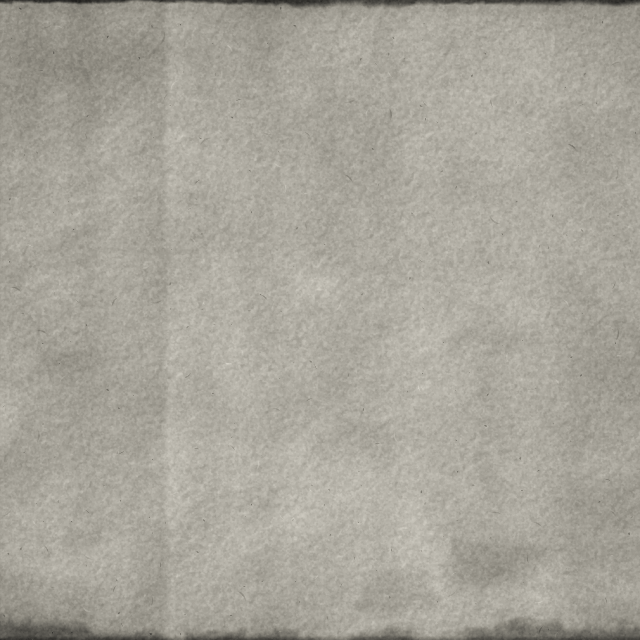
Write a Shadertoy shader that draws this texture.

```glsl
// Weathered grey plaster wall with trowel marks, damp stains and grimy edges.

const vec3 WARM_TINT = vec3(0.0, 0.013, 0.052); // taken off a grey to warm it
const float PLASTER_TONE = 0.672;

vec3 hash3(vec2 p) {
    vec3 q = fract(p.xyx * vec3(0.1031, 0.1030, 0.0973));
    q += dot(q, q.yxz + 33.33);
    return fract((q.xxy + q.yzz) * q.zyx);
}

// Soft cellular noise centred on zero: each scattered point blends in its tone.
float softCells(vec2 p) {
    vec2 cell = floor(p);
    float total = 0.0, weights = 0.0;
    for (int j = -1; j <= 1; j++)
    for (int i = -1; i <= 1; i++) {
        vec2 id = cell + vec2(i, j);
        vec3 rnd = hash3(id);
        vec2 d = id + rnd.xy - p;
        float w = exp(-5.0 * dot(d, d));
        total += w * rnd.z;
        weights += w;
    }
    return total / weights - 0.5;
}

float layeredCells(vec2 p, int octaves) {
    float sum = 0.0, amp = 1.0;
    for (int i = 0; i < octaves; i++) {
        sum += amp * softCells(p);
        p = mat2(1.6, 1.2, -1.2, 1.6) * p + 7.3;
        amp *= 0.55;
    }
    return sum;
}

// Sparse elongated marks, one per cell at most.
float flecks(vec2 p, float scale, float chance, vec2 size) {
    p *= scale;
    vec2 id = floor(p);
    vec3 place = hash3(id + 17.0), kind = hash3(id + 91.0);
    vec2 d = fract(p) - mix(vec2(0.25), vec2(0.75), place.xy);
    float a = 6.283 * place.z;
    d = mat2(cos(a), sin(a), -sin(a), cos(a)) * d;
    d.y += 1.5 * d.x * d.x;
    float mark = 1.0 - smoothstep(0.3, 1.0, length(d / (size * (0.5 + kind.y))));
    return mark * step(kind.x, chance) * (0.4 + 0.6 * kind.z);
}

float band(float x, float lo, float hi, float soft) {
    return smoothstep(lo - soft, lo + soft, x) * (1.0 - smoothstep(hi - soft, hi + soft, x));
}

float stain(vec2 p, vec2 centre, vec2 halfSize, float soft) {
    return 1.0 - smoothstep(0.0, soft, length(max(abs(p - centre) - halfSize, 0.0)));
}

float glow(vec2 p, vec2 centre, vec2 radius) {
    vec2 d = (p - centre) / radius;
    return exp(-dot(d, d));
}

// Broad light and dark areas, side panels and vertical seams.
float panels(vec2 p, float wobble) {
    float x = p.x + 0.006 * wobble;
    float left = 1.0 - smoothstep(0.245, 0.275, x);
    float right = smoothstep(0.86, 0.93, x);
    float tone = -0.038 * left - 0.042 * right - 0.025 * smoothstep(0.55, 1.0, p.y);
    tone += 0.035 * glow(p, vec2(0.55, 0.17), vec2(0.3, 0.12));
    tone += 0.045 * glow(p, vec2(0.69, 0.52), vec2(0.11, 0.12));
    tone += 0.025 * glow(p, vec2(0.8, 0.8), vec2(0.13, 0.2));
    tone -= 0.045 * glow(p, vec2(0.08, 0.91), vec2(0.15, 0.08));
    tone += 0.018 * band(x, 0.262, 0.272, 0.006) - 0.018 * band(x, 0.248, 0.256, 0.006);
    tone -= 0.03 * band(x, 0.752, 0.764, 0.012) * (0.6 + wobble);
    return tone + 0.006 * (sin(41.0 * x) + sin(67.0 * x + 2.0));
}

// Cloudy mottling, swept sideways on the outer panels.
float mottling(vec2 p) {
    vec2 q = p + 0.025 * vec2(sin(13.0 * p.y + 5.0 * p.x), sin(11.0 * p.x - 7.0 * p.y));
    float clouds = layeredCells(q * 7.0, 5);
    float side = abs(p.x - 0.56);
    vec2 swept = vec2(q.x * 5.0, q.y * 15.0 + 5.0 * side);
    float sweeps = layeredCells(swept + 30.0, 4);
    float patches = smoothstep(0.1, 0.32, layeredCells(q * vec2(9.0, 11.0) + 60.0, 4));
    return 0.07 * clouds + 0.05 * sweeps * smoothstep(0.2, 0.45, side) + 0.022 * patches;
}

// Fine sand with a slanted light across its bumps.
float grain(vec2 p) {
    vec2 bump = p * 120.0;
    float relief = softCells(bump + vec2(-0.25, 0.3)) - softCells(bump);
    return 0.07 * relief + 0.06 * softCells(p * 210.0) + 0.065 * softCells(p * 370.0);
}

// Dark crust creeping in from the bottom and top edges.
float edgeGrime(vec2 p, float rough) {
    float rise = 0.004 + 0.03 * band(p.x, -0.2, 0.13, 0.05)
               + 0.018 * band(p.x, 0.57, 0.65, 0.03) + 0.018 * band(p.x, 0.75, 1.2, 0.04);
    float height = p.y - rise - 0.022 * rough;
    float crust = 1.0 - smoothstep(-0.012, 0.012, height);
    float halo = 1.0 - smoothstep(0.0, 0.05, height);
    float drop = 0.21 * crust + 0.045 * halo + 0.13 * (1.0 - smoothstep(0.0, 0.008, p.y));
    float sag = 0.007 + 0.008 * band(p.x, 0.42, 0.65, 0.06) + 0.005 * band(p.x, 0.8, 1.2, 0.04);
    float depth = 1.0 - p.y - 0.006 * rough;
    drop += 0.36 * (1.0 - smoothstep(0.0, sag, depth));
    return drop + 0.05 * (1.0 - smoothstep(0.0, 0.045, depth));
}

void mainImage(out vec4 fragColor, in vec2 fragCoord) {
    vec2 p = fragCoord / iResolution.xy;
    float rough = layeredCells(p * 24.0 + 11.0, 4);
    vec2 ragged = p + 0.02 * vec2(rough, softCells(p * 18.0));

    float tone = PLASTER_TONE + panels(p, rough) + mottling(p) + grain(p);
    tone -= 0.075 * stain(ragged, vec2(0.775, 0.125), vec2(0.05, 0.015), 0.035);
    tone -= 0.07 * stain(ragged, vec2(0.625, 0.075), vec2(0.04, 0.018), 0.03);
    tone -= 0.05 * stain(ragged, vec2(0.775, 0.467), vec2(0.05, 0.003), 0.035);
    tone -= 0.2 * flecks(p, 40.0, 0.13, vec2(0.09, 0.05));
    tone -= 0.12 * flecks(p + 0.37, 17.0, 0.22, vec2(0.15, 0.025));
    tone += 0.07 * flecks(p + 0.71, 23.0, 0.16, vec2(0.16, 0.03));
    tone -= edgeGrime(p, rough);

    tone = max(tone, 0.08);
    fragColor = vec4(tone - WARM_TINT * min(1.0, tone / 0.55), 1.0);
}
```
